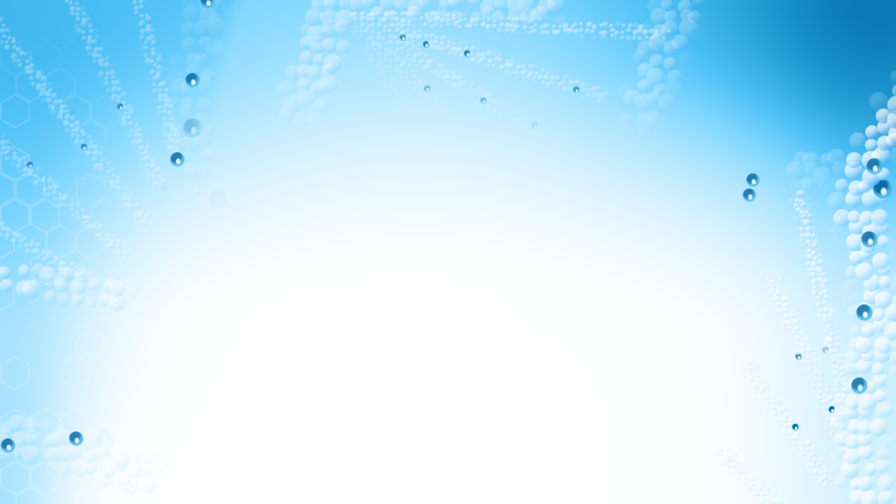
Reproduce this background procedurally as a WebGL 2 fragment shader.

```glsl
#version 300 es
precision highp float;

uniform vec2 u_resolution;
out vec4 fragColor;

vec3 hash3(vec2 cell) {
  vec3 q = fract(cell.xyx * vec3(0.1031, 0.1030, 0.0973));
  q += dot(q, q.yxz + 33.33);
  return fract((q.xxy + q.yzz) * q.zyx);
}

float segment(vec2 p, vec2 a, vec2 b) {
  vec2 ab = b - a;
  return length(p - a - ab * clamp(dot(p - a, ab) / dot(ab, ab), 0.0, 1.0));
}

float ray(vec2 p, vec2 start, float degrees, float len) {
  float angle = radians(degrees);
  return segment(p, start, start + len * vec2(cos(angle), sin(angle)));
}

float band(float dist, float width) {
  return smoothstep(width, width * 0.5, dist);
}

// Depth of blue: 0 is white, 1 is the darkest corner
float toneAt(vec2 p) {
  float arch = p.y + 0.15 * (1.0 - exp(-4.0 * pow(p.x - 0.85, 2.0)));
  float top = 0.54 * smoothstep(0.43, 1.12, arch);
  float left = 0.36 * exp(-pow(p.x / mix(0.13, 0.34, p.y), 2.0)) * mix(1.12, 0.35, smoothstep(0.45, 1.0, p.y));
  float right = 0.3 * exp(-pow((1.78 - p.x) / 0.24, 2.0)) * mix(0.8, 1.0, p.y);
  vec2 corner = (p - vec2(1.65, 1.04)) / vec2(0.42, 0.36);
  float edge = 0.41 + 0.35 * (p.y - 0.7) * (p.y - 0.5);
  float panel = 0.1 * smoothstep(0.03, -0.03, p.x - edge) * smoothstep(0.55, 1.0, p.y);
  return top + left + right + panel + 0.36 * exp(-dot(corner, corner));
}

float between(float a, float b, float t) {
  return clamp((t - a) / (b - a), 0.0, 1.0);
}

vec3 ramp(float t) {
  vec3 c = mix(vec3(0.995, 0.998, 1.0), vec3(0.85, 0.95, 1.0), between(0.0, 0.2, t));
  c = mix(c, vec3(0.69, 0.90, 1.0), between(0.2, 0.38, t));
  c = mix(c, vec3(0.50, 0.84, 1.0), between(0.38, 0.55, t));
  c = mix(c, vec3(0.29, 0.75, 0.96), between(0.55, 0.72, t));
  c = mix(c, vec3(0.14, 0.61, 0.83), between(0.72, 0.93, t));
  return mix(c, vec3(0.03, 0.48, 0.72), between(0.93, 1.15, t));
}

// Opacity of the thin strands that fan out from each helix
float rungs(vec2 p) {
  float a = 0.0;
  for (int i = 0; i < 5; i++) {
    float k = float(i);
    vec2 leftEnd = mix(vec2(0.347, 0.71), vec2(0.22, 0.42), k / 4.0);
    a = max(a, 0.32 * band(ray(p, leftEnd, 104.0 + 11.5 * k, 0.55), 0.018));
    float topFade = (0.48 - 0.08 * k) * smoothstep(0.7, 0.88, p.y);
    a = max(a, topFade * band(ray(p, vec2(0.7, 0.97), -3.5 - 14.5 * k, 0.62 - 0.1 * k), 0.018));
    vec2 rightStart = vec2(1.585, 0.61) - k * vec2(0.05, 0.17);
    a = max(a, 0.65 * band(ray(p, rightStart, 11.0 * k - 77.0, 0.44 - 0.08 * k), 0.02));
  }
  return a;
}

float rightSpine(float y) {
  return 1.725 + 0.018 * sin(y * 13.0 - 3.2) + 0.6 * pow(max(y - 0.6, 0.0), 1.5);
}

// Opacity of the thick backbones
float spines(vec2 p) {
  float a = 0.75 * band(abs(p.x - rightSpine(p.y)), 0.06) * smoothstep(0.9, 0.75, p.y);
  a = max(a, 0.2 * band(segment(p, vec2(1.6, 0.66), vec2(1.72, 0.68)), 0.045));
  a = max(a, 0.36 * band(segment(p, vec2(0.67, 1.0), vec2(0.6, 0.78)), 0.06) * smoothstep(0.68, 0.88, p.y));
  a = max(a, 0.35 * band(segment(p, vec2(0.7, 0.99), vec2(1.1, 0.98)), 0.03));
  a = max(a, 0.3 * band(segment(p, vec2(1.35, 1.0), vec2(1.27, 0.76)), 0.055) * smoothstep(0.68, 0.85, p.y));
  a = max(a, 0.14 * band(abs(p.x - 0.38 - 0.7 * pow(p.y - 0.75, 2.0)), 0.05) * smoothstep(0.55, 0.7, p.y));
  a = max(a, 0.5 * band(segment(p, vec2(0.0, 0.45), vec2(0.23, 0.42)), 0.036));
  return max(a, 0.35 * band(segment(p, vec2(0.0, 0.14), vec2(0.28, 0.06)), 0.05));
}

vec3 sphere(vec3 col, vec3 base, vec2 offset, float radius, float opacity, bool glass) {
  vec2 n = offset / radius;
  float d = length(n);
  float light = smoothstep(-0.9, 0.6, dot(n, vec2(-0.5, 0.75)) + 0.25 * (1.0 - d));
  vec3 body = mix(mix(base * base, vec3(0.6, 0.86, 1.0), 0.4), vec3(0.98, 0.99, 1.0), light);
  if (glass) {
    body = mix(vec3(0.03, 0.42, 0.65), vec3(0.3, 0.72, 0.93), smoothstep(0.5, 1.0, length(n - vec2(-0.2, 0.3))));
    body = mix(body, vec3(0.9, 0.97, 1.0), smoothstep(0.4, 0.15, length((n - vec2(0.1, -0.25)) * vec2(1.0, 0.8))));
  }
  float aa = 2.0 / (u_resolution.y * radius);
  return mix(col, body, opacity * smoothstep(1.0, 1.0 - aa, d));
}

// Jittered cells; a sphere is kept where its centre lies on a strand
vec3 beads(vec3 col, vec3 base, vec2 p, float size, bool thick) {
  for (int j = -1; j <= 1; j++)
    for (int i = -1; i <= 1; i++) {
      vec2 cell = floor(p / size) + vec2(i, j);
      vec3 h = hash3(cell + 17.0);
      vec2 centre = (cell + 0.2 + 0.6 * h.xy) * size;
      float a = thick ? spines(centre) : rungs(centre);
      bool glass = h.z > 0.985;
      if (a > 0.01) col = sphere(col, base, p - centre, size * (0.5 + 0.25 * h.z), glass ? min(1.0, a * 2.0) : a, glass);
    }
  return col;
}

vec3 glassRun(vec3 col, vec2 p, vec2 start, vec2 stride, int count, float radius) {
  for (int i = 0; i < count; i++)
    col = sphere(col, col, p - start - float(i) * stride, radius, 0.85, true);
  return col;
}

// Faint outline of a hexagon lattice with some cells left out
float lattice(vec2 p) {
  vec2 s = vec2(1.0, 1.732), q = p / 0.06;
  vec2 a = mod(q, s) - 0.5 * s, b = mod(q + 0.5 * s, s) - 0.5 * s;
  vec2 g = dot(a, a) < dot(b, b) ? a : b;
  float d = max(abs(g.x), dot(abs(g), vec2(0.5, 0.866)));
  return smoothstep(0.05, 0.0, abs(d - 0.47)) * step(0.5, hash3(round((q - g) * 2.0)).x);
}

void main() {
  vec2 p = gl_FragCoord.xy / u_resolution.y;
  vec3 base = ramp(toneAt(p));
  float sides = smoothstep(0.35, 0.05, p.x) * smoothstep(1.0, 0.7, p.y);
  vec3 col = mix(base, vec3(1.0), 0.22 * lattice(p) * sides);
  col = beads(col, base, p, 0.0115, false);
  col = beads(col, base, p, 0.028, true);

  // Dark glass balls along the helices
  col = glassRun(col, p, vec2(1.735, 0.67), vec2(-0.01, -0.145), 4, 0.018);
  col = glassRun(col, p, vec2(0.412, 0.998), vec2(-0.03, -0.157), 3, 0.016);
  col = glassRun(col, p, vec2(1.494, 0.643), vec2(-0.007, -0.03), 2, 0.015);
  col = glassRun(col, p, vec2(0.016, 0.116), vec2(0.135, 0.014), 2, 0.016);
  fragColor = vec4(col, 1.0);
}
```
